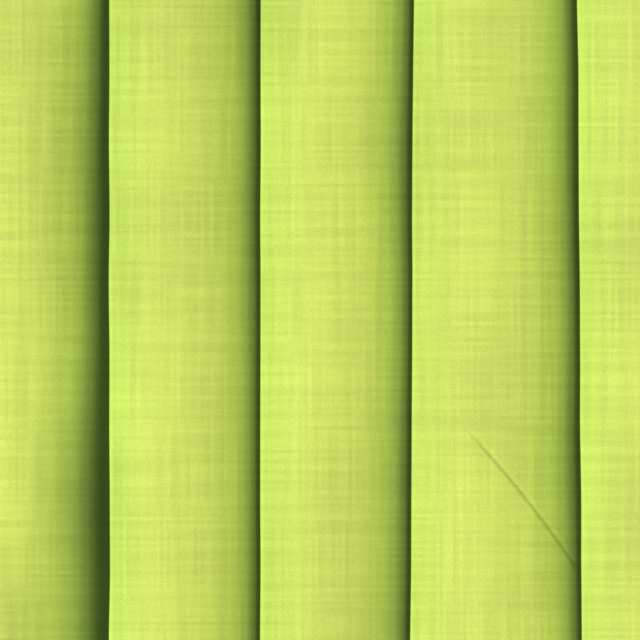
Reproduce this texture procedurally as a WebGL 2 fragment shader.

```glsl
#version 300 es
precision highp float;
// Lime woven cloth hanging in upright overlapping folds with shaded right sides.

uniform vec2 u_resolution;
out vec4 fragColor;

// Cloth tones, from the deepest shadow to full light
const int TONES = 6;
const vec3 TONE[TONES] = vec3[](
    vec3(0.22, 0.29, 0.11), vec3(0.36, 0.44, 0.17), vec3(0.51, 0.60, 0.25),
    vec3(0.64, 0.74, 0.29), vec3(0.76, 0.82, 0.36), vec3(0.835, 0.905, 0.42));
// Distance from the fold's right edge at which each lighter tone takes over
const float REACH[TONES - 1] = float[](0.009, 0.019, 0.032, 0.062, 0.125);

// Right edge of each fold and the width of its shadow, at bottom and top
const int FOLDS = 5;
const float EDGE_BOTTOM[FOLDS] = float[](0.171, 0.406, 0.641, 0.909, 1.160);
const float EDGE_TOP[FOLDS]    = float[](0.170, 0.407, 0.646, 0.902, 1.160);
const float SHADE_BOTTOM[FOLDS] = float[](2.70, 0.72, 0.75, 0.80, 0.80);
const float SHADE_TOP[FOLDS]    = float[](1.15, 0.85, 0.72, 0.95, 0.80);

const float THREADS = 190.0;        // threads across the canvas
const float WEAVE_DEPTH = 0.022;
const float SLUB_DEPTH = 0.055;
const float MOTTLE_DEPTH = 0.07;
const float RIM_WIDTH = 0.003;
const vec2 CREASE_START = vec2(0.714, 0.342);
const float CREASE_END = 0.905;
const float CREASE_WIDTH = 0.0028;

float hash(vec2 p) {
    vec3 q = fract(vec3(p.xyx) * 0.1031);
    q += dot(q, q.yzx + 33.33);
    return fract((q.x + q.y) * q.z);
}

float noise(vec2 p) {
    vec2 cell = floor(p), f = fract(p);
    f = f * f * (3.0 - 2.0 * f);
    return mix(mix(hash(cell), hash(cell + vec2(1, 0)), f.x),
               mix(hash(cell + vec2(0, 1)), hash(cell + vec2(1, 1)), f.x), f.y);
}

float foldEdge(int i, vec2 p) {
    float wobble = (noise(vec2(p.y * 9.0, float(i) * 7.0)) - 0.5) * 0.002;
    return mix(EDGE_BOTTOM[i], EDGE_TOP[i], p.y) + wobble;
}

// Light falling away toward the right edge of a fold
vec3 foldColor(int i, vec2 p) {
    float shade = mix(SHADE_BOTTOM[i], SHADE_TOP[i], p.y);
    float depth = max(foldEdge(i, p) - p.x, 0.0);
    depth *= 1.0 + 0.25 * (noise(p * vec2(6.0, 4.0) + float(i) * 5.0) - 0.5);
    vec3 color = TONE[0];
    for (int k = 0; k < TONES - 1; k++) {
        // Only the dark part of the shadow widens fully
        float reach = REACH[k] * mix(shade, 1.0, float(k) / 5.0);
        color = mix(color, TONE[k + 1], smoothstep(0.45 * reach, 1.55 * reach, depth));
    }
    return color;
}

// Crossing threads, uneven yarn and soft patches
float cloth(vec2 p) {
    vec2 thread = p * THREADS;
    float weave = sin(thread.x * 6.2832) * sin(thread.y * 6.2832);
    float slub = noise(thread * vec2(0.05, 1.0)) + noise(thread * vec2(1.0, 0.04) + 40.0) - 1.0;
    float mottle = noise(p * vec2(9.0, 5.0)) - 0.5;
    float grain = hash(floor(thread * 2.0)) - 0.5;
    return 1.0 + WEAVE_DEPTH * weave + SLUB_DEPTH * slub
               + MOTTLE_DEPTH * mottle + 0.03 * grain;
}

// Fine diagonal crease, fading in from its upper end
float crease(vec2 p) {
    float run = p.x - CREASE_START.x;
    float slope = -1.0 - 2.5 * run;
    float curve = CREASE_START.y - run - 1.25 * run * run;
    float gap = (p.y - curve) / sqrt(1.0 + slope * slope);
    float span = smoothstep(0.0, 0.06, run) * (1.0 - smoothstep(CREASE_END - 0.01, CREASE_END, p.x));
    float dark = exp(-pow(gap / CREASE_WIDTH, 2.0));
    float lit = exp(-pow((gap - 2.0 * CREASE_WIDTH) / CREASE_WIDTH, 2.0));
    return span * (0.13 * dark - 0.03 * lit);
}

void main() {
    vec2 p = gl_FragCoord.xy / u_resolution;
    float soft = max(1.0 / u_resolution.x, 0.0008);

    // Lay each fold over the shadow of the one before it
    vec3 color = foldColor(0, p);
    for (int i = 1; i < FOLDS; i++) {
        float inside = p.x - foldEdge(i - 1, p);
        float rim = exp(-pow((inside - RIM_WIDTH) / RIM_WIDTH, 2.0));
        vec3 front = foldColor(i, p) * (1.0 + 0.025 * rim);
        // Greener light beside the left edge
        front *= mix(vec3(0.955, 1.005, 0.94), vec3(1.0), smoothstep(0.0, 0.07, inside));
        color = mix(color, front, smoothstep(-soft, soft, inside));
    }

    color *= cloth(p) * (1.0 - crease(p));
    fragColor = vec4(clamp(color, 0.0, 1.0), 1.0);
}
```
